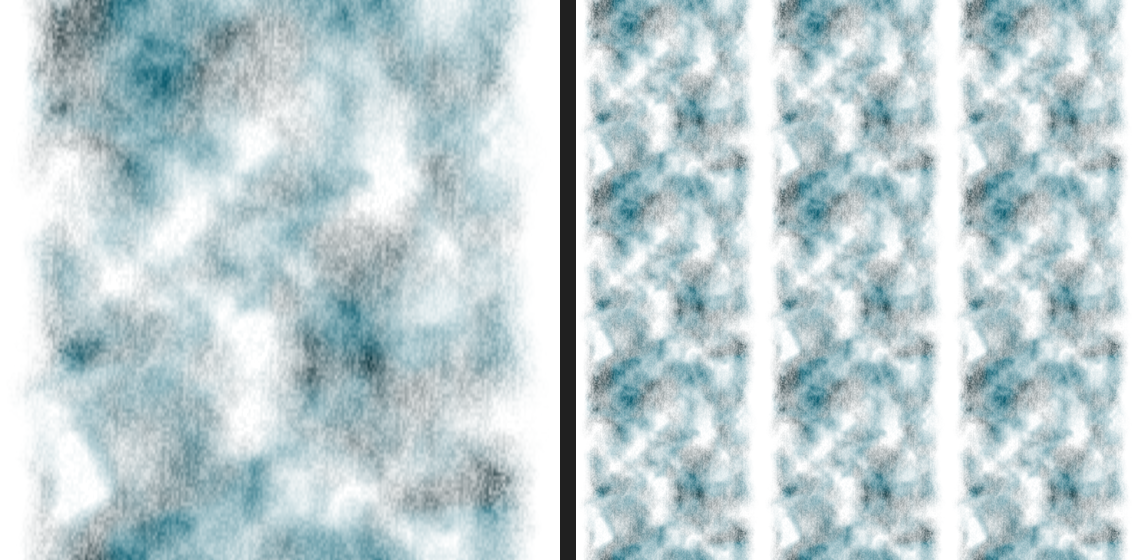
Left, the tile; right, the same tile 3 across and 3 down.
Write a WebGL 2 fragment shader that draws this texture.

```glsl
#version 300 es
precision highp float;
// Soft teal-grey watercolour blotches with fine grain, fading to white side margins.

uniform vec2 u_resolution;
out vec4 fragColor;

#define BLOTCH_CELLS vec2(9.0, 8.0)
#define TINT_CELLS vec2(8.0, 7.0)
#define GRAIN_CELLS vec2(240.0, 150.0)
#define STREAK_CELLS vec2(130.0, 42.0)
#define MEAN_INK 0.205
#define CONTRAST 0.74
#define DARK_BOOST 0.7
#define GRAIN 0.30
#define WARP 0.05
#define MARGIN vec2(0.03, 0.13)
#define GREY_INK vec3(1.12, 1.02, 1.00)
#define CYAN_INK vec3(1.50, 0.98, 0.86)

float hash(vec2 p) {
  return fract(sin(dot(p, vec2(127.1, 311.7))) * 43758.5453);
}

// Value noise that repeats after a whole number of cells.
float wrapNoise(vec2 uv, vec2 cells, float seed) {
  vec2 p = uv * cells;
  vec2 cell = floor(p);
  vec2 f = fract(p);
  f = f * f * (3.0 - 2.0 * f);
  vec2 lo = mod(cell, cells);
  vec2 hi = mod(cell + 1.0, cells);
  vec2 offset = vec2(seed * 17.3, seed * 9.1);
  float bottom = mix(hash(lo + offset), hash(vec2(hi.x, lo.y) + offset), f.x);
  float top = mix(hash(vec2(lo.x, hi.y) + offset), hash(hi + offset), f.x);
  return mix(bottom, top, f.y);
}

// Three octaves, still wrapping because the cell counts stay whole.
float cloud(vec2 uv, vec2 cells, float seed) {
  float sum = 0.0;
  float weight = 0.57;
  for (int i = 0; i < 3; i++) {
    sum += weight * wrapNoise(uv, cells, seed + float(i));
    weight *= 0.5;
    cells *= 2.0;
  }
  return sum;
}

void main() {
  vec2 uv = gl_FragCoord.xy / u_resolution;

  // Bend the domain so that blotches lose the lattice directions.
  vec2 bend = vec2(cloud(uv, vec2(7.0), 11.0), cloud(uv, vec2(7.0), 21.0)) - 0.5;
  vec2 bent = uv + WARP * 2.0 * bend;

  // Ink density, with extra depth in the darkest cores.
  float blotch = cloud(bent, BLOTCH_CELLS, 1.0);
  float ink = MEAN_INK + CONTRAST * (blotch - 0.5);
  ink += DARK_BOOST * max(blotch - 0.68, 0.0);
  ink = max(ink, 0.01);

  // Cyan washes among the grey ones.
  float tint = smoothstep(0.28, 0.72, cloud(bent, TINT_CELLS, 31.0));

  // Fine grain and short upright streaks, weaker in cyan and pale areas.
  float grain = 0.6 * wrapNoise(uv, GRAIN_CELLS, 41.0)
              + 0.4 * wrapNoise(uv, STREAK_CELLS, 42.0) - 0.5;
  float grit = mix(1.0, 0.55, tint) * (0.4 + 2.0 * ink);
  ink += GRAIN * grain * grit;

  // Ragged white margins left and right.
  float edge = min(uv.x, 1.0 - uv.x);
  edge += 0.10 * (cloud(uv, vec2(8.0), 51.0) - 0.5) + 0.02 * grain;
  ink *= smoothstep(MARGIN.x, MARGIN.y, edge);

  vec3 color = 1.0 - max(ink, 0.0) * mix(GREY_INK, CYAN_INK, tint);
  fragColor = vec4(clamp(color, 0.0, 1.0), 1.0);
}
```
